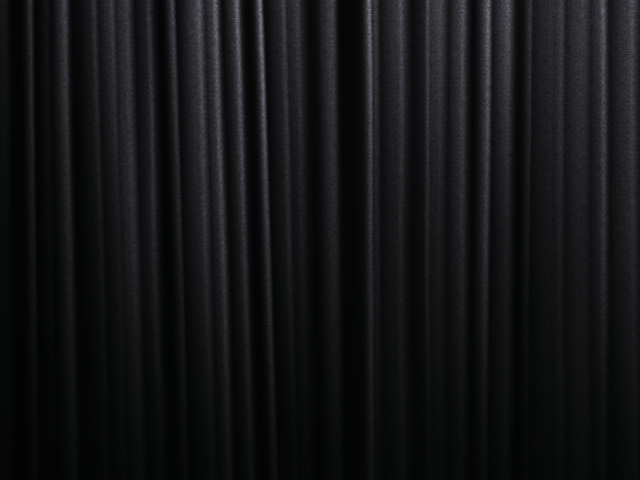
Reproduce this texture procedurally as a Shadertoy shader.

```glsl
// A black satin curtain lit from above, hanging in irregular vertical folds.
// Each fold is a lopsided soft ridge with a thin sheen; the brightest ridge
// wins at each point, then light falloff and a fine cloth grain are applied.

const int   FOLDS        = 31;
const float JITTER       = 0.85;    // irregular spacing, in fold steps
const float NARROW       = 0.008;   // ridge widths, in canvas widths
const float WIDE         = 0.032;
const float STEEP_SIDE   = 0.45;    // right flank width relative to the left
const float SHEEN_WIDTH  = 0.0038;
const float BODY_LIGHT   = 0.78;
const float SHEEN_LIGHT  = 0.62;
const float SLANT        = 0.036;   // sideways drift from top to bottom
const float LIGHT_BOTTOM = 0.12;
const float LIGHT_CURVE  = 1.35;
const float GRAIN        = 0.42;
const vec2  GRAIN_SCALE  = vec2(470.0, 360.0);
const vec3  SHADOW       = vec3(0.009, 0.012, 0.012);
const vec3  DIM_CLOTH    = vec3(0.410, 0.430, 0.440);
const vec3  LIT_CLOTH    = vec3(0.435, 0.415, 0.465);

float hash(float n) {
    return fract(sin(n * 127.1) * 43758.5453);
}

float hash2(vec2 p) {
    return fract(sin(dot(p, vec2(127.1, 311.7))) * 43758.5453);
}

float noise(vec2 p) {
    vec2 cell = floor(p);
    vec2 f = fract(p);
    f = f * f * (3.0 - 2.0 * f);
    float low = mix(hash2(cell), hash2(cell + vec2(1.0, 0.0)), f.x);
    float high = mix(hash2(cell + vec2(0.0, 1.0)), hash2(cell + vec2(1.0)), f.x);
    return mix(low, high, f.y);
}

// Brightness of one fold at a point of the unit canvas
float foldLight(vec2 uv, float id) {
    float drop = 1.0 - uv.y;
    float start = (id + 0.5 + JITTER * (hash(id + 3.0) - 0.5)) / float(FOLDS);

    // Neighbouring folds share a smooth slant, with a slight bend of their own
    float drift = SLANT * (noise(vec2(start * 5.0, 4.0)) - 0.2) * drop;
    float bend = 0.004 * (noise(vec2(uv.y * 2.5, id * 7.3)) - 0.5);
    float d = uv.x - start - drift - bend;

    // Soft left flank, steep right flank
    float sizePick = hash(id + 41.0);
    float width = mix(NARROW, WIDE, sizePick * sizePick) * (1.0 + 0.2 * drop);
    float flank = d / (d > 0.0 ? width * STEEP_SIDE : width);
    float body = exp(-flank * flank);

    float s = d / (SHEEN_WIDTH * (1.0 + 0.4 * drop));
    float sheen = exp(-s * s) * hash(id + 89.0);

    float strength = mix(0.26, 0.90, hash(id + 17.0));
    strength *= mix(0.75, 1.15, noise(vec2(uv.y * 2.0, id * 3.7 + 50.0)));
    return strength * (BODY_LIGHT * body + SHEEN_LIGHT * sheen);
}

void mainImage(out vec4 fragColor, in vec2 fragCoord) {
    vec2 uv = fragCoord / iResolution.xy;

    // Folds, including those that hang in from beyond the edges
    float light = 0.0;
    for (int i = -2; i < FOLDS + 2; i++) {
        light = max(light, foldLight(uv, float(i)));
    }

    // Faint broad panels and streaks between the ridges
    float panel = noise(vec2(uv.x * 13.0, uv.y * 0.7));
    float streak = noise(vec2(uv.x * 110.0, uv.y * 1.6 + 20.0));
    light += 0.11 * panel * panel + 0.09 * (streak - 0.5) * panel;

    // Lamp above the middle
    float fall = mix(LIGHT_BOTTOM, 1.0, pow(uv.y, LIGHT_CURVE));
    float sides = mix(0.50, 1.0, smoothstep(0.0, 0.28, uv.x));
    sides *= mix(1.0, 0.85, smoothstep(0.8, 1.0, uv.x));
    light *= fall * sides;

    // Fine cloth grain
    float grain = noise(uv * GRAIN_SCALE) - 0.5;
    light *= 1.0 + GRAIN * grain;

    vec3 cloth = mix(DIM_CLOTH, LIT_CLOTH, smoothstep(0.03, 0.22, light));
    fragColor = vec4(SHADOW + cloth * max(light, 0.0), 1.0);
}
```
